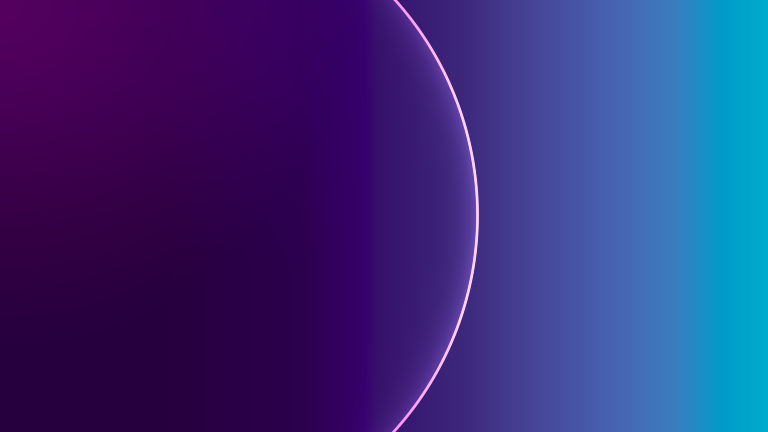
A WebGL 1 fragment shader for this background:

```glsl
precision highp float;
// Glowing pink arc over a horizontal gradient from deep violet to cyan.
uniform vec2 u_resolution;

// Ring geometry, in canvas heights from the canvas centre
const vec2 RING_CENTER = vec2(-0.529, 0.002);
const float RING_RADIUS = 0.7455;
const float RING_HALF_WIDTH = 0.0032;
const float GLOW_DEPTH = 0.030;
const float CORNER_REACH = 0.80;

// Gradient colours, left to right
const vec3 NIGHT = vec3(0.150, 0.000, 0.245);
const vec3 PLUM = vec3(0.170, 0.000, 0.300);
const vec3 VIOLET = vec3(0.215, 0.000, 0.420);
const vec3 INDIGO = vec3(0.210, 0.065, 0.420);
const vec3 IRIS = vec3(0.235, 0.150, 0.480);
const vec3 PERIWINKLE = vec3(0.280, 0.275, 0.600);
const vec3 BLUE = vec3(0.280, 0.390, 0.700);
const vec3 AZURE = vec3(0.230, 0.490, 0.750);
const vec3 TEAL = vec3(0.000, 0.610, 0.790);
const vec3 CYAN = vec3(0.000, 0.670, 0.800);

// Light colours
const vec3 CORNER_LIGHT = vec3(0.155, 0.000, 0.050);
const vec3 TOP_LIGHT = vec3(0.030, 0.000, 0.080);
const vec3 RIM_LIGHT = vec3(0.170, 0.130, 0.200);
const vec3 RING_PINK = vec3(1.000, 0.580, 0.980);
const vec3 RING_PALE = vec3(1.000, 0.820, 0.970);

// Linear progress from a to b, clamped to 0..1
float ramp(float a, float b, float x) {
  return clamp((x - a) / (b - a), 0.0, 1.0);
}

vec3 horizontalGradient(float x) {
  vec3 color = mix(NIGHT, PLUM, ramp(0.22, 0.39, x));
  color = mix(color, VIOLET, ramp(0.39, 0.475, x));
  color = mix(color, INDIGO, ramp(0.475, 0.492, x));
  color = mix(color, IRIS, ramp(0.492, 0.60, x));
  color = mix(color, PERIWINKLE, ramp(0.60, 0.70, x));
  color = mix(color, BLUE, ramp(0.70, 0.80, x));
  color = mix(color, AZURE, ramp(0.80, 0.88, x));
  color = mix(color, TEAL, ramp(0.88, 0.94, x));
  return mix(color, CYAN, ramp(0.94, 1.0, x));
}

void main() {
  vec2 uv = gl_FragCoord.xy / u_resolution;
  vec2 p = (gl_FragCoord.xy - 0.5 * u_resolution) / u_resolution.y;
  float pixel = 1.0 / u_resolution.y;
  vec3 color = horizontalGradient(uv.x);

  // Magenta corner and violet wash along the upper left
  vec2 corner = vec2(-0.5 * u_resolution.x / u_resolution.y, 0.5);
  color += CORNER_LIGHT * max(1.0 - length(p - corner) / CORNER_REACH, 0.0);
  float leftSide = 1.0 - smoothstep(0.36, 0.49, uv.x);
  color += TOP_LIGHT * leftSide * smoothstep(0.35, 1.0, uv.y);

  // Soft light just inside the ring, strongest on its right side
  vec2 offset = p - RING_CENTER;
  float dist = length(offset) - RING_RADIUS;
  float facing = offset.x / max(length(offset), 0.001);
  float inside = 1.0 - smoothstep(-pixel, pixel, dist);
  float glow = exp(min(dist, 0.0) / GLOW_DEPTH) * inside;
  color += RIM_LIGHT * glow * smoothstep(0.45, 0.95, facing);

  // Thin ring, paler towards its rightmost point
  float edge = abs(dist) - RING_HALF_WIDTH;
  float ring = 1.0 - smoothstep(-0.6 * pixel, 0.6 * pixel, edge);
  vec3 ringColor = mix(RING_PINK, RING_PALE, smoothstep(0.72, 0.98, facing));
  color = mix(color, ringColor, ring);

  gl_FragColor = vec4(color, 1.0);
}
```
